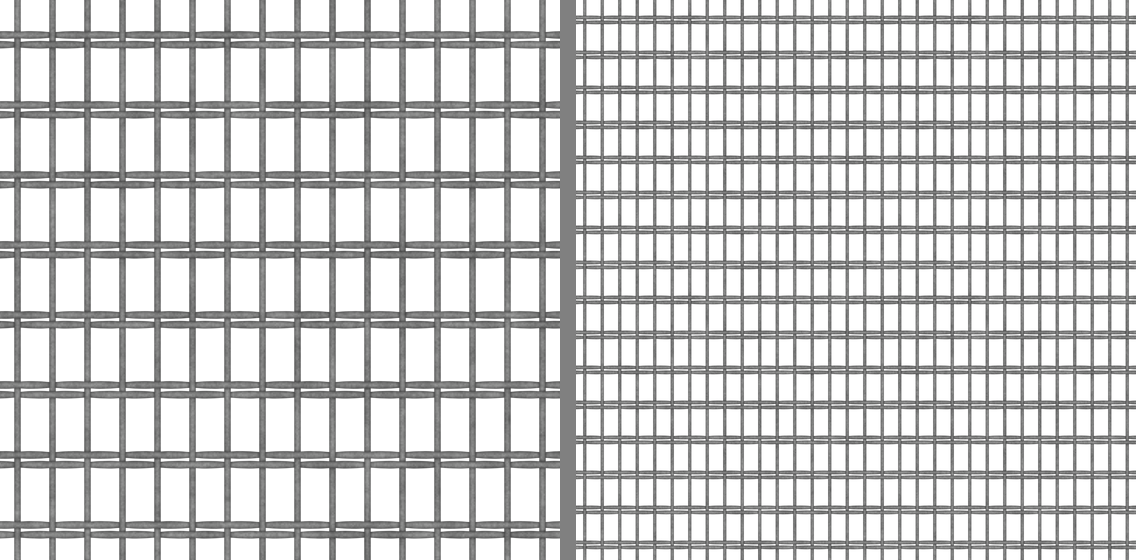
Left: one tile. Right: repeated 2 by 2.
Give the GLSL for this texture, as a Shadertoy shader.

```glsl
// Woven steel wire mesh: single upright wires laced through paired cross wires on white.

const float COLUMNS = 16.0;         // upright wires, even so the weave wraps
const float ROWS = 8.0;             // pairs of cross wires
const float PAIR_CENTER = 0.431;    // height of a pair within its row
const float PAIR_OFFSET = 0.0087;   // half the distance between paired wires
const float UPRIGHT_RADIUS = 0.0057;
const float CROSS_RADIUS = 0.0066;  // at the middle of a span
const float CROSS_PINCH = 0.0012;   // thinning at the crossings
const float CROSS_TAPER = 0.0005;   // extra thinning where a wire dips under
const float SHADOW_REACH = 0.0045;
const float SHADOW_DEPTH = 0.22;
const float GRAIN = 0.13;
const float BLOTCH = 0.13;
const vec3 BACKGROUND = vec3(1.0);
const vec3 STEEL_EDGE = vec3(0.30, 0.30, 0.30);
const vec3 STEEL_RIDGE = vec3(0.525, 0.527, 0.525);
const float PI = 3.14159;

float hash(vec2 p) {
    vec3 q = fract(vec3(p.xyx) * 0.1031);
    q += dot(q, q.yzx + 33.33);
    return fract((q.x + q.y) * q.z);
}

// Value noise that wraps after a whole number of cells
float tiledNoise(vec2 uv, float cells) {
    vec2 p = uv * cells;
    vec2 i = floor(p);
    vec2 f = fract(p);
    f = f * f * (3.0 - 2.0 * f);
    vec2 a = mod(i, cells);
    vec2 b = mod(i + 1.0, cells);
    return mix(mix(hash(a), hash(vec2(b.x, a.y)), f.x),
               mix(hash(vec2(a.x, b.y)), hash(b), f.x), f.y);
}

// Worn surface brightness, centred on one
float wear(vec2 uv) {
    float blotch = 0.6 * tiledNoise(uv, 24.0) + 0.4 * tiledNoise(uv, 72.0);
    float grain = 0.5 * tiledNoise(uv, 180.0) + 0.5 * tiledNoise(uv, 360.0);
    return 1.0 + 2.0 * BLOTCH * (blotch - 0.5) + 2.0 * GRAIN * (grain - 0.5);
}

// Round wire: dark flanks rising to a lighter ridge
vec3 steel(float dist, float radius) {
    float t = clamp(dist / radius, -1.0, 1.0);
    return mix(STEEL_EDGE, STEEL_RIDGE, 1.0 - t * t);
}

float coverage(float dist, float radius, float soft) {
    return 1.0 - smoothstep(-soft, soft, abs(dist) - radius);
}

float contactShade(float dist, float radius) {
    return 1.0 - SHADOW_DEPTH * (1.0 - smoothstep(0.0, SHADOW_REACH, abs(dist) - radius));
}

void mainImage(out vec4 fragColor, in vec2 fragCoord) {
    vec2 uv = fragCoord / iResolution.xy;
    float soft = 0.8 / min(iResolution.x, iResolution.y);
    float column = floor(uv.x * COLUMNS);
    float upright = (fract(uv.x * COLUMNS) - 0.5) / COLUMNS;
    float rowY = (fract(uv.y * ROWS) - PAIR_CENTER) / ROWS;
    float worn = wear(uv);

    vec3 color = BACKGROUND;
    vec3 uprightColor = steel(upright, UPRIGHT_RADIUS);
    vec3 topColor = vec3(0.0);
    float topCover = 0.0;

    // The upper wire passes over even columns, the lower over odd ones
    for (int i = 0; i < 2; i++) {
        float side = 1.0 - 2.0 * float(i);
        float dist = rowY - side * PAIR_OFFSET;
        float lift = side * cos(PI * (uv.x * COLUMNS - 0.5));
        float radius = CROSS_RADIUS - CROSS_PINCH * pow(abs(lift), 4.0) + CROSS_TAPER * lift;
        float cover = coverage(dist, radius, soft);
        vec3 crossColor = steel(dist, radius);
        bool isOver = mod(column + float(i), 2.0) < 0.5;

        if (isOver) {
            uprightColor *= contactShade(dist, radius);
            topColor = mix(topColor, crossColor, cover);
            topCover = max(topCover, cover);
        } else {
            crossColor *= contactShade(upright, UPRIGHT_RADIUS);
            color = mix(color, crossColor * worn, cover);
        }
    }

    // Stack upright and raised cross wires over the dipped ones
    color = mix(color, uprightColor * worn, coverage(upright, UPRIGHT_RADIUS, soft));
    vec3 raised = topColor / max(topCover, 0.001);
    color = mix(color, raised * worn, topCover);
    fragColor = vec4(color, 1.0);
}
```
